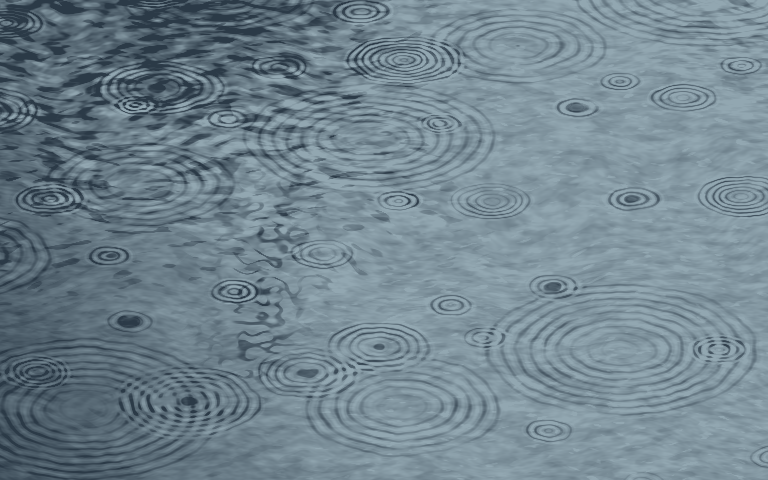
Reproduce this texture procedurally as a WebGL 2 fragment shader.

```glsl
#version 300 es
precision highp float;
uniform vec2 u_resolution;
out vec4 fragColor;

vec2 hash2(vec2 p) {
  vec3 q = fract(p.xyx * vec3(0.1031, 0.1030, 0.0973));
  q += dot(q, q.yzx + 33.33);
  return fract((q.xx + q.yz) * q.zy);
}

float corner(vec2 cell, vec2 f, vec2 o) {
  return dot(hash2(cell + o + 50.0) * 2.0 - 1.0, f - o);
}

// Gradient noise, roughly -0.6 to 0.6
float noise(vec2 p) {
  vec2 i = floor(p), f = p - i;
  vec2 u = f * f * f * (f * (f * 6.0 - 15.0) + 10.0);
  return mix(mix(corner(i, f, vec2(0, 0)), corner(i, f, vec2(1, 0)), u.x),
             mix(corner(i, f, vec2(0, 1)), corner(i, f, vec2(1, 1)), u.x), u.y);
}

// Long flat wavelets, bent by a slow swell
float wavelets(vec2 p, vec2 scale) {
  p.y += 0.08 * noise(p * 3.5) + 0.01 * noise(p * 13.0);
  return noise(p * scale) + 0.5 * noise(p * scale * 2.1 + 7.3);
}

// x: wave of all rain rings, y: dark splash pits
vec2 rainRings(vec2 p) {
  vec2 sum = vec2(0.0);
  float wobble = 0.012 * noise(p * 14.0) + 0.006 * noise(p * 38.0);
  for (int i = 0; i < 44; i++) {
    float n = float(i);
    vec2 place = hash2(vec2(n, 3.7)), kind = hash2(vec2(n, 18.2));
    vec2 centre = fract(n * vec2(0.7549, 0.5698) + 0.13) * vec2(1.7, 1.1) - 0.05;
    centre += 0.12 * (place - 0.5);
    centre.y = mix(centre.y, sqrt(max(centre.y, 0.0)), 0.35);
    bool wide = i % 5 == 0;
    float radius = wide ? mix(0.17, 0.29, kind.x) : mix(0.04, 0.15, kind.x * kind.x);
    float spacing = wide ? 0.03 : mix(0.014, 0.021, kind.y);
    float strength = wide ? 0.5 : mix(0.5, 1.1, place.x) * mix(0.65, 1.25, centre.y);
    float d = length((p - centre) * vec2(1.0, mix(1.9, 2.5, centre.y))) + wobble;
    float band = smoothstep(radius + 1.5 * spacing, radius - 0.3 * spacing, d)
               * smoothstep(radius * kind.y * 0.6 - 0.01, radius, d + 0.45 * radius);
    sum.x += strength * band * cos((d - radius) * 6.2832 / spacing);
    sum.y += step(0.8, kind.y) * smoothstep(0.02, 0.012, d + 2.0 * wobble);
  }
  return sum;
}

void main() {
  vec2 p = gl_FragCoord.xy / u_resolution.y;
  vec2 rain = rainRings(p);
  float streak = wavelets(p, vec2(14.0, 56.0));
  float fine = wavelets(p + 3.1, vec2(30.0, 100.0));
  float swell = wavelets(p + 8.4, vec2(6.0, 21.0));

  // Pale sky with a dark bank mirrored at the upper left
  vec2 mirrored = p + vec2(0.06, 0.13) * streak + vec2(0.0, 0.035) * rain.x;
  float tone = 0.09 + 0.83 * smoothstep(-0.2, 0.95, p.x + 0.42 * p.y) + 0.06 * p.y;
  vec2 bank = (mirrored - vec2(0.4, 1.02)) / vec2(0.34, 0.24);
  tone -= 0.8 * exp(-dot(bank, bank));

  // Chop is strongest at the upper left and fades into calm water
  float rough = smoothstep(0.42, 0.78, p.y + 0.25 * swell) * smoothstep(1.1, 0.45, p.x);
  rough += 0.6 * smoothstep(1.2, 1.6, p.x) * smoothstep(0.72, 1.0, p.y);
  tone -= mix(0.11, 0.55, rough) * smoothstep(0.06, 0.24, streak);
  tone += mix(0.06, 0.3, rough) * smoothstep(0.06, 0.28, -streak);
  tone += 0.2 * swell + mix(0.24, 0.5, rough) * fine;

  // Thin glints and scattered dark dashes
  float glints = smoothstep(0.26, 0.42, wavelets(p + 1.9, vec2(26.0, 88.0)));
  tone += 0.17 * glints * smoothstep(0.3, 0.9, p.x + 0.3 * p.y);
  float dashes = smoothstep(0.25, 0.36, wavelets(p + 5.7, vec2(15.0, 62.0)));
  tone -= 0.45 * dashes * smoothstep(0.2, 0.6, p.y) * smoothstep(1.25, 0.65, p.x);

  // Broken reflection of a post, a column of curling lines
  float column = (p.x - 0.5 - 0.12 * p.y) / 0.085;
  float post = exp(-column * column) * smoothstep(0.13, 0.28, p.y) * smoothstep(0.7, 0.52, p.y);
  vec2 curl = p + 0.012 * vec2(noise(p * 20.0), noise(p * 20.0 + 9.0));
  float lines = smoothstep(0.13, 0.05, abs(noise(curl * vec2(24.0, 46.0))));
  lines *= smoothstep(-0.2, 0.05, noise(p * vec2(22.0, 40.0) + 4.0));
  tone -= 0.65 * post * lines;

  // Rings, broken up along their length
  float broken = clamp(0.85 + 1.3 * noise(p * vec2(11.0, 24.0)), 0.25, 1.3);
  tone -= 0.68 * broken * smoothstep(0.08, 0.85, rain.x);
  tone += 0.26 * broken * smoothstep(0.08, 0.85, -rain.x);
  tone -= 0.6 * min(rain.y, 1.0);

  tone = clamp(tone, -0.12, 1.1);
  fragColor = vec4(mix(vec3(0.21, 0.27, 0.32), vec3(0.54, 0.62, 0.66), tone), 1.0);
}
```
